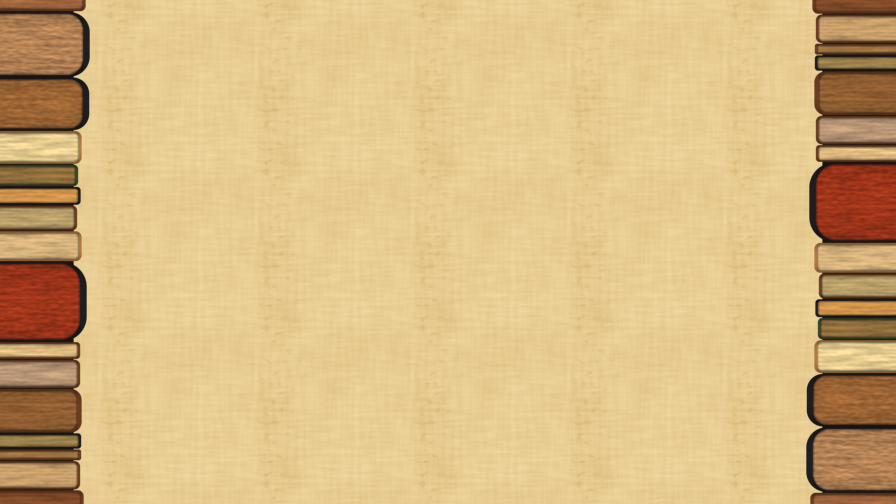
Write a Shadertoy shader that draws this background.

```glsl
// Two stacks of old books, one turned half round, beside a woven straw-paper field.

// Weave
const vec3 STRAW_LIGHT = vec3(0.945, 0.855, 0.640);
const vec3 STRAW_DARK  = vec3(0.865, 0.735, 0.490);
const float TILE = 0.310;                     // side of the repeating weave patch
const vec2 TILE_ORIGIN = vec2(0.505, 0.565);
const float THREAD_CONTRAST = 0.50;
const float BAND_CONTRAST = 0.20;

// Books, listed from the outer end of the stack; lengths in canvas heights
const int BOOKS = 16;
const float SEAMS[17] = float[](-0.03, 0.023, 0.153, 0.259, 0.326, 0.370, 0.407, 0.458,
    0.519, 0.678, 0.713, 0.771, 0.859, 0.891, 0.914, 0.972, 1.03);
const float SPINES[16] = float[](0.170, 0.178, 0.177, 0.162, 0.155, 0.160, 0.153, 0.162,
    0.172, 0.159, 0.159, 0.162, 0.161, 0.161, 0.159, 0.166);
const vec3 PAGES[16] = vec3[](
    vec3(0.60, 0.38, 0.23), vec3(0.68, 0.49, 0.32), vec3(0.59, 0.38, 0.20), vec3(0.88, 0.78, 0.55),
    vec3(0.55, 0.42, 0.23), vec3(0.80, 0.57, 0.29), vec3(0.70, 0.60, 0.40), vec3(0.83, 0.69, 0.48),
    vec3(0.60, 0.20, 0.10), vec3(0.84, 0.70, 0.48), vec3(0.70, 0.57, 0.45), vec3(0.55, 0.36, 0.19),
    vec3(0.58, 0.48, 0.28), vec3(0.62, 0.45, 0.25), vec3(0.77, 0.61, 0.41), vec3(0.50, 0.29, 0.16));
const vec3 CLOTHS[4] = vec3[](              // ink, brown, tan, green
    vec3(0.09, 0.09, 0.10), vec3(0.32, 0.18, 0.10), vec3(0.52, 0.36, 0.19), vec3(0.15, 0.22, 0.13));
const int CLOTH_OF[16] = int[](1, 0, 0, 2, 3, 0, 1, 2, 0, 1, 1, 1, 0, 1, 1, 1);
const vec3 GAP_COLOR = vec3(0.10, 0.07, 0.05);
const float GAP_EDGE = 0.146;
const float BOARD = 0.0042;                   // cover thickness above and below the pages
const float GRAIN = 0.26;

vec2 hashGradient(vec2 cell) {
    vec3 h = fract(vec3(cell.xyx) * vec3(0.1031, 0.1030, 0.0973));
    h += dot(h, h.yzx + 33.33);
    float angle = 6.2832 * fract((h.x + h.y) * h.z);
    return vec2(cos(angle), sin(angle));
}

// Gradient noise that repeats after 'period' cells.
float noise(vec2 p, vec2 period) {
    vec2 i = floor(p), f = p - i;
    vec2 u = f * f * f * (f * (f * 6.0 - 15.0) + 10.0);
    float a = dot(hashGradient(mod(i, period)), f);
    float b = dot(hashGradient(mod(i + vec2(1, 0), period)), f - vec2(1, 0));
    float c = dot(hashGradient(mod(i + vec2(0, 1), period)), f - vec2(0, 1));
    float d = dot(hashGradient(mod(i + 1.0, period)), f - 1.0);
    return mix(mix(a, b, u.x), mix(c, d, u.x), u.y);
}

float roundBox(vec2 p, vec2 halfSize, float radius) {
    vec2 d = abs(p) - halfSize + radius;
    return length(max(d, 0.0)) + min(max(d.x, d.y), 0.0) - radius;
}

vec3 weave(vec2 p) {
    vec2 t = (p - TILE_ORIGIN) / TILE;
    vec2 s = fract(t);
    // Crossing threads
    float across = noise(t * vec2(5, 38), vec2(5, 38)) + 0.6 * noise(t * vec2(11, 60), vec2(11, 60));
    float down = noise(t * vec2(36, 4), vec2(36, 4)) + 0.5 * noise(t * vec2(58, 9), vec2(58, 9));
    float threads = 0.55 * across + 0.45 * down;
    // Denser bands along two sides of each patch
    vec2 band = smoothstep(0.0, 0.06, s) * (1.0 - smoothstep(0.15, 0.38, s));
    float dense = max(band.x, 0.55 * band.y);
    float flecks = smoothstep(0.12, 0.5, noise(t * vec2(20, 28), vec2(20, 28))) * band.x;
    float cloud = noise(t * 3.0, vec2(3));
    float light = 0.62 + THREAD_CONTRAST * threads + 0.22 * cloud - BAND_CONTRAST * dense - 0.35 * flecks;
    return mix(STRAW_DARK, STRAW_LIGHT, clamp(light, -0.3, 1.2));
}

float cover(float dist, float soft) { return smoothstep(soft, -soft, dist); }

vec3 bookStack(vec3 color, vec2 q, float soft) {
    color = mix(color, GAP_COLOR, cover(q.x - GAP_EDGE, soft));
    float fibre = noise(q * vec2(14, 150), vec2(512));
    float speck = noise(q * vec2(70, 210), vec2(512));
    for (int i = 0; i < BOOKS; i++) {
        float halfHeight = 0.5 * (SEAMS[i + 1] - SEAMS[i]);
        vec2 r = q - vec2(SPINES[i] - 1.0, SEAMS[i] + halfHeight);
        float big = smoothstep(0.035, 0.055, halfHeight);
        float radius = halfHeight * mix(0.40, 0.62, big);
        float spine = mix(0.005, 0.013, big);
        float v = r.y / halfHeight;

        // Cloth with a soft sheen along the spine
        float body = roundBox(r, vec2(1.0, halfHeight - 0.0008), radius);
        vec3 cloth = CLOTHS[CLOTH_OF[i]] * (1.0 + 0.35 * (1.0 - v * v) * step(1.0 - spine, r.x));
        color = mix(color, cloth, cover(body, soft));

        // Page block, streaked and darkened towards its rim
        float block = roundBox(r, vec2(1.0 - spine, halfHeight - BOARD), radius * 0.8);
        vec3 page = PAGES[i] * (1.04 - 0.14 * v * v + GRAIN * (fibre + mix(0.3, 0.8, big) * speck));
        page *= 1.0 - 0.35 * smoothstep(-0.005, 0.0, block);
        color = mix(color, page, cover(block, soft));
    }
    return color;
}

void mainImage(out vec4 fragColor, in vec2 fragCoord) {
    vec2 p = fragCoord / iResolution.y;
    float aspect = iResolution.x / iResolution.y;
    float soft = 0.8 / iResolution.y;
    // The right stack is the left one rotated by half a turn.
    vec2 q = p.x < 0.5 * aspect ? vec2(p.x, 1.0 - p.y) : vec2(aspect - p.x, p.y);
    vec3 color = weave(p);
    if (q.x < 0.2) color = bookStack(color, q, soft);
    fragColor = vec4(clamp(color, 0.0, 1.0), 1.0);
}
```
